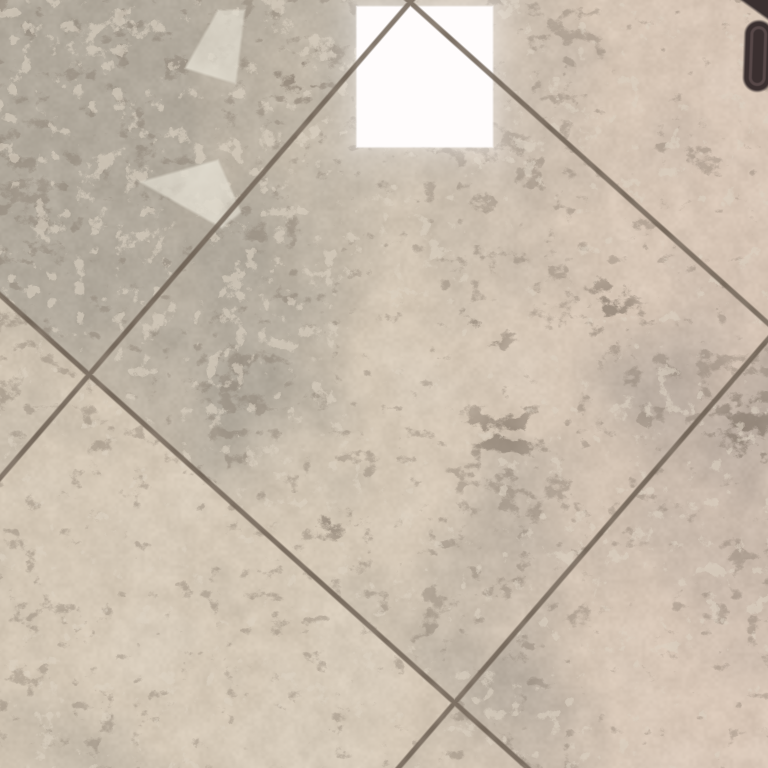
Give the GLSL for this texture, as a WebGL 2 fragment shader.

```glsl
#version 300 es
precision highp float;
// Polished stone floor: a skewed lattice of large diagonal tiles with thin grout.
// Layered noise gives clouds, pits and pale flecks; distance shapes add the
// window reflections and a dark object at the upper right edge.
uniform vec2 u_resolution;
out vec4 outColor;

// Lattice: one grout crossing and the two tile edges leaving it
const vec2 CROSSING = vec2(0.592, 0.085);
const vec2 EDGE_A = vec2(0.418, 0.485);
const vec2 EDGE_B = vec2(-0.476, 0.427);
const float GROUT_HALF = 0.0032;

const vec3 STONE = vec3(0.83, 0.78, 0.71);
const vec3 STONE_LIGHT = vec3(0.86, 0.82, 0.76);
const vec3 STONE_GREY = vec3(0.69, 0.66, 0.61);
const vec3 PIT = vec3(0.50, 0.45, 0.40);
const vec3 GROUT = vec3(0.45, 0.40, 0.35);
const vec3 GLARE = vec3(1.0, 0.99, 0.99);
const vec3 SHEEN = vec3(0.88, 0.86, 0.81);
const vec3 DARK = vec3(0.23, 0.19, 0.19);

const vec2 WINDOW_CENTRE = vec2(0.553, 0.900);
const vec2 WINDOW_HALF = vec2(0.089, 0.092);

// Pitted clusters: centre and radius
const vec3 CLUSTERS[6] = vec3[6](
  vec3(0.795, 0.600, 0.060), vec3(0.655, 0.435, 0.075),
  vec3(0.435, 0.320, 0.038), vec3(0.630, 0.570, 0.050),
  vec3(0.970, 0.440, 0.085), vec3(0.390, 0.900, 0.060));

const vec2 SHEEN_UPPER[4] = vec2[4](vec2(0.284, 0.987), vec2(0.319, 0.987),
  vec2(0.307, 0.891), vec2(0.241, 0.911));
const vec2 SHEEN_LOWER[4] = vec2[4](vec2(0.182, 0.763), vec2(0.284, 0.792),
  vec2(0.314, 0.724), vec2(0.289, 0.703));

float hash(vec2 p) {
  vec3 q = fract(vec3(p.xyx) * 0.1031);
  q += dot(q, q.yzx + 33.33);
  return fract((q.x + q.y) * q.z);
}

float noise(vec2 p) {
  vec2 i = floor(p), f = fract(p);
  f = f * f * (3.0 - 2.0 * f);
  return mix(mix(hash(i), hash(i + vec2(1, 0)), f.x),
             mix(hash(i + vec2(0, 1)), hash(i + vec2(1, 1)), f.x), f.y);
}

float fbm(vec2 p) {
  float sum = 0.0, weight = 0.5;
  for (int i = 0; i < 5; i++) {
    sum += weight * noise(p);
    p = mat2(1.6, 1.2, -1.2, 1.6) * p + 17.3;
    weight *= 0.5;
  }
  return sum;
}

// Convex quad, corners clockwise
float quadDistance(vec2 p, vec2 corners[4]) {
  float d = -1.0;
  for (int i = 0; i < 4; i++) {
    vec2 edge = corners[(i + 1) % 4] - corners[i];
    d = max(d, dot(p - corners[i], normalize(vec2(-edge.y, edge.x))));
  }
  return d;
}

float boxDistance(vec2 p, vec2 halfSize) {
  vec2 q = abs(p) - halfSize;
  return length(max(q, 0.0)) + min(max(q.x, q.y), 0.0);
}

float segmentDistance(vec2 p, vec2 a, vec2 b) {
  vec2 ab = b - a;
  return length(p - a - ab * clamp(dot(p - a, ab) / dot(ab, ab), 0.0, 1.0));
}

float blob(vec2 p, vec2 centre, float radius) {
  return 1.0 - smoothstep(0.0, radius, length(p - centre));
}

float fill(float d, float soft) {
  return 1.0 - smoothstep(-soft, soft, d);
}

vec3 stone(vec2 p, vec2 tile) {
  vec2 q = p + 7.0 * tile + 40.0;
  float cloud = fbm(q * 6.0);
  float aged = step(-0.5, tile.x);
  // Cool staining on the aged tiles, warm light toward the lower left
  float grey = aged * (0.95 * blob(p, vec2(0.08, 0.82), 0.65)
    + 0.30 * blob(p, vec2(0.22, 0.50), 0.35)) + 0.5 * blob(p, vec2(0.98, 0.40), 0.30)
    + 0.35 * blob(p, vec2(0.68, 0.09), 0.22);
  grey += (cloud - 0.47) * 1.5 + 0.10 * aged + 0.06 * (hash(tile + 9.0) - 0.5);
  vec3 color = mix(STONE, STONE_GREY, clamp(grey, 0.0, 1.0));
  color = mix(color, STONE_LIGHT, 0.4 * smoothstep(0.0, -0.35, grey));
  color += vec3(0.012, -0.008, 0.0) * smoothstep(0.4, 1.0, p.x);
  color += 0.07 * (fbm(q * 45.0) - 0.48) + 0.025 * (noise(q * 210.0) - 0.5);

  // Broken pits gathered in clusters, with sparse ones elsewhere
  float cluster = 0.0;
  for (int i = 0; i < 6; i++)
    cluster = max(cluster, blob(p, CLUSTERS[i].xy, CLUSTERS[i].z));
  float pits = fbm(q * vec2(50.0, 62.0)) + 0.20 * cluster + 0.28 * (cloud - 0.5);
  color = mix(color, PIT, (0.35 + 0.3 * cluster) * smoothstep(0.61, 0.76, pits));
  float flecks = fbm(q * 58.0 + 80.0) + 0.08 * clamp(grey, 0.0, 1.0);
  return mix(color, STONE_LIGHT, 0.6 * smoothstep(0.66, 0.77, flecks));
}

void main() {
  vec2 p = gl_FragCoord.xy / u_resolution;
  float soft = max(1.0 / u_resolution.y, 0.0012);

  // Tile coordinates and distance to the nearest grout line
  mat2 lattice = mat2(EDGE_A, EDGE_B);
  vec2 uv = inverse(lattice) * (p - CROSSING);
  vec2 gap = abs(uv - round(uv)) * determinant(lattice) / vec2(length(EDGE_B), length(EDGE_A));
  float grout = fill(min(gap.x, gap.y) - GROUT_HALF, soft * 1.2);
  vec3 color = stone(p, floor(uv));

  // Reflections lie on the stone; grout shows through them
  float sheen = max(fill(quadDistance(p, SHEEN_UPPER), soft * 2.0),
                    fill(quadDistance(p, SHEEN_LOWER), soft * 2.0));
  color = mix(color, SHEEN, sheen * (0.55 + 0.5 * fbm(p * 30.0)));
  float window = boxDistance(p - WINDOW_CENTRE, WINDOW_HALF);
  color = mix(color, GLARE, 0.35 * exp(-max(window, 0.0) * 45.0));
  color = mix(color, GLARE, fill(window, soft * 1.5));
  color = mix(color, GROUT + 0.08 * (noise(p * 60.0) - 0.5), grout * 0.88);

  // Dark hanging loop at the edge
  float strap = segmentDistance(p, vec2(0.988, 0.955), vec2(0.986, 0.899)) - 0.018;
  float object = min(strap, segmentDistance(p, vec2(0.975, 1.01), vec2(1.01, 0.985)) - 0.014);
  color = mix(color, DARK, fill(object, soft * 2.0));
  color = mix(color, DARK * 1.8, 0.6 * fill(abs(strap + 0.009) - 0.002, soft));
  outColor = vec4(clamp(color, 0.0, 1.0), 1.0);
}
```
